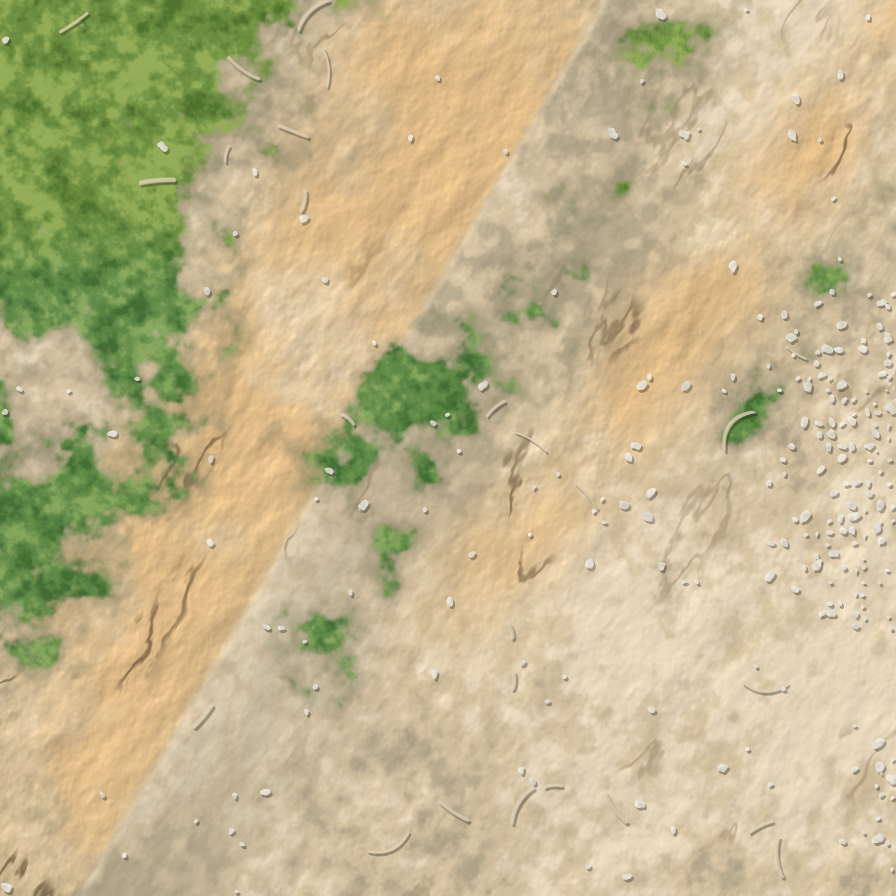
Give the GLSL for this texture, as a WebGL 2 fragment shader.

```glsl
#version 300 es
precision highp float;

uniform vec2 u_resolution;
out vec4 fragColor;

const vec3 SAND_LIGHT  = vec3(0.90, 0.84, 0.73);
const vec3 SAND        = vec3(0.82, 0.75, 0.62);
const vec3 SAND_SHADE  = vec3(0.70, 0.65, 0.54);
const vec3 OCHRE       = vec3(0.87, 0.73, 0.53);
const vec3 OLIVE       = vec3(0.53, 0.51, 0.40);
const vec3 CRACK       = vec3(0.42, 0.34, 0.23);
const vec3 GRASS_DARK  = vec3(0.23, 0.41, 0.18);
const vec3 GRASS_MID   = vec3(0.35, 0.53, 0.26);
const vec3 GRASS_LIGHT = vec3(0.52, 0.66, 0.36);
const vec3 STONE       = vec3(0.94, 0.92, 0.88);
const vec3 TWIG        = vec3(0.88, 0.82, 0.71);
const vec2 TRACK_DIR   = vec2(0.505, 0.863);
const vec2 LIGHT_STEP  = vec2(-0.0022, 0.0030);
const float RELIEF      = 0.85;
const float STONE_CELLS = 75.0;
const float TWIG_CELLS  = 17.0;

float hash(vec2 p) { return fract(sin(dot(p, vec2(127.1, 311.7))) * 43758.545); }
vec2 hash2(vec2 p) { return vec2(hash(p), hash(p + 17.3)); }
mat2 rotation(float a) { return mat2(cos(a), sin(a), -sin(a), cos(a)); }

float noise(vec2 p) {
  vec2 i = floor(p), f = fract(p);
  f = f * f * (3.0 - 2.0 * f);
  return mix(mix(hash(i), hash(i + vec2(1, 0)), f.x),
             mix(hash(i + vec2(0, 1)), hash(i + vec2(1, 1)), f.x), f.y);
}

float fbm(vec2 p) {
  float sum = 0.0, amp = 0.516;
  for (int i = 0; i < 5; i++) {
    sum += amp * noise(p);
    p = rotation(0.6) * p * 2.03 + 7.1;
    amp *= 0.5;
  }
  return sum;
}

float bell(float x, float width) { return exp(-x * x / (width * width)); }

// x runs across the wheel tracks, y along them
vec2 trackSpace(vec2 p) {
  return vec2(dot(p, vec2(TRACK_DIR.y, -TRACK_DIR.x)), dot(p, TRACK_DIR));
}

float soilHeight(vec2 p) { return fbm(trackSpace(p) * vec2(25.0, 16.0)); }

// Positive inside vegetation, negative on bare ground
float grassCover(vec2 p, vec2 t) {
  float edge = mix(-0.09, -0.20, smoothstep(0.5, 0.85, t.y));
  float bare = (length((p - vec2(0.06, 0.55)) / vec2(0.09, 0.055)) - 1.0) * 0.06;
  float meadow = min(min(edge - t.x, p.y - 0.28), bare);
  vec2 q = rotation(-0.54) * (p - vec2(0.48, 0.56));
  float clump = 1.0 - length(q / vec2(0.125, 0.056));
  float strip = bell(t.x - 0.165, 0.075) * smoothstep(0.22, 0.42, t.y);
  strip = max(strip, bell(t.x - 0.45, 0.045) * smoothstep(0.72, 0.88, t.y));
  float tufts = mix(-1.5, -0.18, strip);
  float base = max(min(meadow * 11.0, 0.95), max(clump * 1.3, tufts));
  return base + (fbm(p * 23.0) - 0.5) * 2.4 + (noise(p * 110.0) - 0.5) * 0.35;
}

float stones(vec2 p) {
  float cover = 0.0, soft = STONE_CELLS / u_resolution.y;
  vec2 cell = floor(p * STONE_CELLS);
  for (int k = 0; k < 9; k++) {
    vec2 id = cell + vec2(k % 3, k / 3) - 1.0;
    vec2 c = id / STONE_CELLS, r = hash2(id + 3.7);
    float heap = smoothstep(0.80, 0.98, c.x) * (1.0 - smoothstep(0.58, 0.70, c.y));
    float density = 0.018 + 0.6 * heap * smoothstep(0.42, 0.65, noise(c * 9.0 + 2.0));
    density *= smoothstep(-0.12, 0.12, trackSpace(c).x);
    vec2 q = rotation(r.x * 6.28) * (p * STONE_CELLS - id - 0.2 - 0.6 * r);
    float d = length(q * vec2(1.0, 1.5)) - mix(0.15, 0.55, r.y * r.y);
    d += (noise(q * 3.0 + id) - 0.5) * 0.3;
    cover = max(cover, step(hash(id), density) * (1.0 - smoothstep(-soft, soft, d)));
  }
  return cover;
}

float twigs(vec2 p) {
  float cover = 0.0, soft = TWIG_CELLS / u_resolution.y;
  vec2 cell = floor(p * TWIG_CELLS);
  for (int k = 0; k < 9; k++) {
    vec2 id = cell + vec2(k % 3, k / 3) - 1.0;
    vec2 c = id / TWIG_CELLS, r = hash2(id + 9.2);
    float density = 0.05 + 0.30 * bell(trackSpace(c).x - 0.33, 0.13) * (1.0 - smoothstep(0.5, 0.65, c.y));
    density += 0.4 * bell(length(c - vec2(0.24, 0.88)), 0.09);
    vec2 q = rotation(r.x * 6.28) * (p * TWIG_CELLS - id - r);
    q.y += (r.y - 0.5) * 2.2 * q.x * q.x;
    float reach = mix(0.12, 0.45, r.y);
    float d = length(vec2(max(abs(q.x) - reach, 0.0), q.y)) - mix(0.015, 0.045, r.x);
    cover = max(cover, step(hash(id + 5.0), density) * (1.0 - smoothstep(-soft, soft, d)));
  }
  return cover;
}

vec3 soilColor(vec2 p, vec2 t) {
  float mainTrack = smoothstep(-0.20, -0.09, t.x) * (1.0 - smoothstep(0.068, 0.085, t.x));
  float sideTrack = bell(t.x - 0.20 - 0.145 * t.y, 0.065) * smoothstep(0.35, 0.7, t.y);
  float track = max(mainTrack, sideTrack);
  float tone = 0.55 * fbm(p * 6.0) + 0.45 * fbm(p * 55.0);
  tone += 0.05 * smoothstep(0.2, 0.5, t.x) + 0.03 * track;
  vec3 color = mix(SAND_SHADE, SAND, smoothstep(0.32, 0.47, tone));
  color = mix(color, SAND_LIGHT, smoothstep(0.48, 0.64, tone));
  color = mix(color, OCHRE, track * (0.3 + 0.7 * smoothstep(0.3, 0.65, fbm(p * 8.0 + 4.0))));
  float dusty = bell(t.x - 0.16, 0.08) * (1.0 - smoothstep(0.6, 0.9, t.y));
  color = mix(color, SAND_SHADE, 0.5 * dusty);
  // Pale rim beside the main track
  color = mix(color, SAND_LIGHT, 0.4 * bell(t.x - 0.079, 0.004));
  color *= 1.0 + RELIEF * (0.8 + 0.5 * track) * (soilHeight(p) - soilHeight(p + LIGHT_STEP));
  // Broken ruts following the tracks
  float rut = abs(fbm(t * vec2(17.0, 7.0) + 3.0) - 0.5);
  float gate = smoothstep(0.55, 0.75, noise(t * vec2(15.0, 10.0) + 21.0)) * (0.35 + 0.65 * track);
  return mix(color, CRACK, 0.75 * gate * (1.0 - smoothstep(0.004, 0.035, rut)));
}

vec3 grassColor(vec2 p) {
  float blades = 0.5 * fbm(p * 32.0 + 8.0) + 0.5 * fbm(p * 95.0);
  blades += 0.05 * smoothstep(0.68, 0.76, p.y);
  vec3 color = mix(GRASS_DARK, GRASS_MID, smoothstep(0.32, 0.50, blades));
  color = mix(color, GRASS_LIGHT, smoothstep(0.48, 0.68, blades));
  return color + vec3(0.05, 0.02, -0.03) * smoothstep(0.66, 0.78, p.y);
}

void main() {
  vec2 p = gl_FragCoord.xy / u_resolution.y;
  vec2 t = trackSpace(p);
  float cover = grassCover(p, t);

  // Ground, dry fringe, then living grass
  vec3 color = soilColor(p, t);
  color = mix(color, OLIVE, 0.45 * smoothstep(-0.6, 0.15, cover));
  color = mix(color, grassColor(p), 0.93 * smoothstep(-0.05, 0.4, cover));

  // Loose debris with short cast shadows
  float shadow = max(stones(p + LIGHT_STEP), twigs(p + LIGHT_STEP));
  color *= 1.0 - 0.3 * shadow;
  color = mix(color, TWIG, 0.8 * twigs(p));
  color = mix(color, STONE * (0.9 + 0.15 * noise(p * 200.0)), 0.85 * stones(p));

  fragColor = vec4(clamp(color, 0.0, 1.0), 1.0);
}
```
